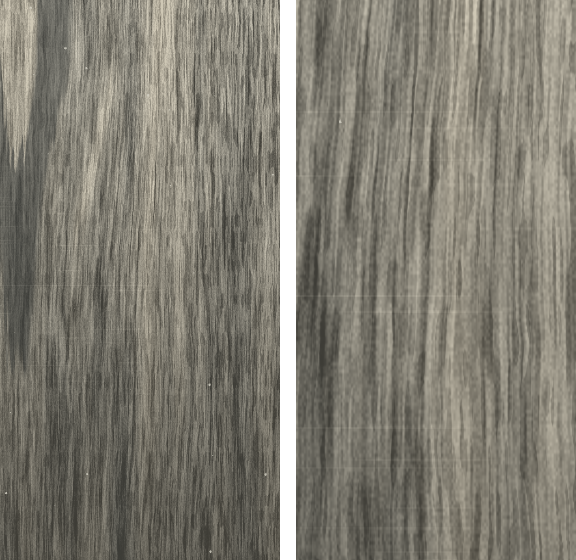
Left: the whole. Right: its middle third, enlarged.
Write a Shadertoy shader that draws this texture.

```glsl
// Weathered grey-brown oak board with vertical grain: thin stretched noise fibres,
// dark hairlines and short pores lie over soft bands, a pointed cathedral figure at
// the left, slanting pale veins, faint cross scratches and a few white specks.

#define DARK_WOOD vec3(0.235, 0.228, 0.202)
#define PALE_WOOD vec3(0.73, 0.71, 0.65)
#define BASE_TONE 0.54
#define TOP_LIGHT 0.50
#define FIBRE_CONTRAST 0.34
#define BAND_CONTRAST 0.19
#define PORE_DEPTH 0.27
#define HAIRLINE_DEPTH 0.20
#define FIGURE_DEPTH 0.28
#define GRIT_CONTRAST 0.22
#define SCRATCH_LIGHT 0.09
#define SPECK_CELLS 14.0

float hash(vec2 p) {
    vec3 q = fract(p.xyx * vec3(0.1031, 0.1030, 0.0973));
    q += dot(q, q.yzx + 33.33);
    return fract((q.x + q.y) * q.z);
}

float noise(vec2 p) {
    vec2 cell = floor(p), f = fract(p);
    f = f * f * (3.0 - 2.0 * f);
    return mix(mix(hash(cell), hash(cell + vec2(1, 0)), f.x),
               mix(hash(cell + vec2(0, 1)), hash(cell + vec2(1, 1)), f.x), f.y);
}

// Soft ridge of the given half width around a centre
float ridge(float x, float centre, float width) {
    float d = (x - centre) / width;
    return exp(-d * d);
}

// Bends the vertical grain: the middle leans to the right towards the top
float grainCoord(vec2 p) {
    float lean = 0.07 * smoothstep(0.7, 2.0, p.y) * ridge(p.x, 0.42, 0.25);
    return p.x - lean + 0.030 * (noise(p * vec2(3.0, 1.6) + 7.0) - 0.5)
                      + 0.005 * (noise(p * vec2(18.0, 12.0)) - 0.5)
                      + 0.002 * (noise(p * vec2(60.0, 40.0)) - 0.5);
}

// Fine fibres in three widths, centred on zero
float fibres(float g, float y) {
    float sum = 0.0, freq = 70.0, weight = 0.62;
    for (int i = 0; i < 3; i++) {
        sum += weight * (noise(vec2(g * freq, y * (1.8 + 0.026 * freq) + freq)) - 0.5);
        freq *= 2.15;
        weight *= 1.3;
    }
    return sum;
}

// Short sharp dark dashes, in a wide and a narrow set
float pores(float g, float y) {
    float wide = smoothstep(0.68, 0.78, noise(vec2(g * 125.0, y * 14.0) + 50.0));
    float thin = smoothstep(0.64, 0.74, noise(vec2(g * 240.0, y * 19.0) + 90.0));
    return max(wide, 0.85 * thin);
}

// Long thin dark lines along the contours of a stretched noise, broken here and there
float hairlines(float g, float y) {
    float contour = abs(noise(vec2(g * 62.0, y * 1.7) + 17.0) - 0.5);
    float broken = smoothstep(0.30, 0.55, noise(vec2(g * 40.0, y * 7.0) + 63.0));
    return smoothstep(0.13, 0.03, contour) * broken;
}

// Figure at the left: x is the dark pointed body, y the pale tongue inside it
vec2 cathedral(float x, float y) {
    float d = abs(x - 0.065);
    float outer = 0.080 * sqrt(clamp((y - 0.62) / 0.7, 0.0, 1.0))
                + 0.11 * smoothstep(1.2, 1.9, y);
    float inner = 0.068 * sqrt(clamp((y - 1.43) / 0.4, 0.0, 1.0));
    float tongue = smoothstep(1.40, 1.50, y) * smoothstep(0.010, -0.010, d - inner);
    float body = smoothstep(-0.014, 0.014, outer - d) * smoothstep(0.60, 0.75, y);
    return vec2(body * (1.0 - tongue), tongue);
}

// Tiny dots of pale dust, one per chosen cell
float specks(vec2 p, float pixel) {
    vec2 cell = floor(p * SPECK_CELLS);
    vec2 spot = 0.2 + 0.6 * vec2(hash(cell + 3.1), hash(cell + 8.7));
    vec2 d = p - (cell + spot) / SPECK_CELLS;
    d += 0.003 * (vec2(noise(p * 260.0), noise(p * 260.0 + 40.0)) - 0.5);
    float radius = mix(0.0010, 0.0045, pow(hash(cell + 5.3), 4.0));
    float chosen = step(0.93, hash(cell + 21.9));
    return chosen * smoothstep(radius + 0.5 * pixel, radius - 0.5 * pixel, length(d));
}

void mainImage(out vec4 fragColor, in vec2 fragCoord) {
    vec2 p = fragCoord / iResolution.x;
    p.y *= 2.0 * iResolution.x / iResolution.y;
    float g = grainCoord(p);

    // Ragged ends and edges make the bands interlock along the fibres
    float ragged = noise(vec2(g * 130.0, p.y * 7.0)) - 0.5;
    float y = p.y + 0.16 * ragged;
    float x = g + 0.018 * ragged;

    // Broad bands, pale veins and dark veins
    float band = BAND_CONTRAST * (noise(vec2(x * 9.0, y * 0.9) + 2.0)
               + noise(vec2(x * 24.0, y * 1.5) + 31.0) - 1.0);
    band += 0.15 * ridge(x, 0.525, 0.040);
    band += 0.20 * ridge(x, 0.10 + 0.13 * y, 0.022) * smoothstep(1.10, 1.25, y)
                 * smoothstep(1.85, 1.6, y);
    band -= 0.14 * ridge(x, 0.425, 0.045) * smoothstep(1.0, 0.6, y);
    band -= 0.14 * ridge(x, 0.25, 0.06) * ridge(y, 0.5, 0.35);
    band -= 0.13 * ridge(x, 0.41, 0.025) * ridge(y, 1.55, 0.35);
    vec2 figure = cathedral(p.x + 0.012 * ragged, y);
    band = mix(band, 0.3 * band - FIGURE_DEPTH, figure.x);
    band = mix(band, 0.3 * band + 0.16, figure.y);

    // Light falls from the top and fades at the corners
    float tone = BASE_TONE + TOP_LIGHT * (p.y * 0.5 - 0.5) + band;
    vec2 edge = (p - vec2(0.5, 1.0)) * vec2(2.0, 1.0);
    tone -= 0.03 * dot(edge, edge);

    // Fibres, lines, pores that grow stronger to the right, and grit
    float detail = FIBRE_CONTRAST * fibres(g, p.y);
    float poreShare = mix(0.65, 1.0, smoothstep(0.35, 0.8, p.x));
    detail -= PORE_DEPTH * poreShare * (pores(g, p.y) - 0.16);
    detail -= HAIRLINE_DEPTH * (hairlines(g, p.y) - 0.15);
    detail += GRIT_CONTRAST * (noise(p * vec2(410.0, 230.0)) - 0.5);
    tone += detail * mix(0.75, 1.15, 0.5 * p.y) * (1.0 - 0.45 * figure.x);

    // Faint cross scratches over the middle
    float scratch = smoothstep(0.84, 0.95, noise(vec2(p.x * 4.0, p.y * 210.0) + 9.0));
    tone += SCRATCH_LIGHT * scratch * ridge(p.y, 0.95, 0.45) * smoothstep(0.9, 0.3, p.x);

    // Soft floor for the shadows, cool dark wood, warm pale veins
    tone = 0.5 * (tone + sqrt(tone * tone + 0.012));
    vec3 colour = mix(DARK_WOOD, PALE_WOOD, min(tone, 1.15));
    colour += vec3(0.035, 0.004, -0.032) * clamp(band, -0.4, 0.4);
    colour = mix(colour, vec3(0.83, 0.82, 0.77), 0.8 * specks(p, 1.0 / iResolution.x));
    fragColor = vec4(colour, 1.0);
}
```
